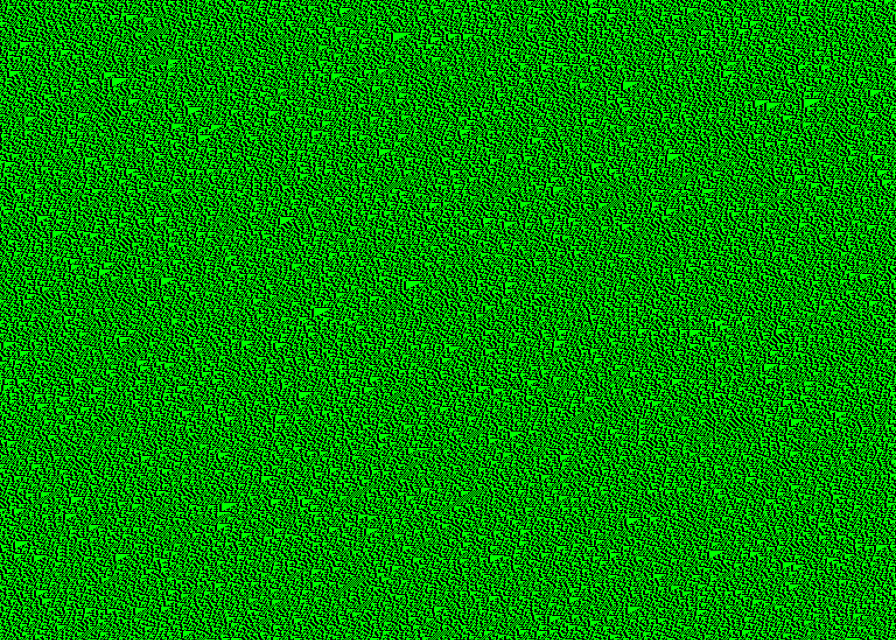
Reproduce this pattern procedurally as a Shadertoy shader.

```glsl
// A field of small green right triangles grown by a sheared one-dimensional cellular automaton.

const float CELLS_ACROSS = 768.0; // automaton cells along the canvas width
const int BAND_ROWS = 55;         // rows grown from one random seed row
const int MAX_FOOTPRINT = 4;      // most cells one pixel may span
const float GAIN = 1.2;           // brightens the partly covered pixels
const vec3 BLACK = vec3(0.0);
const vec3 GREEN = vec3(0.0, 1.0, 0.0);

uint hash(uint x) {
    x ^= x >> 16u;
    x *= 0x7feb352du;
    x ^= x >> 15u;
    x *= 0x846ca68bu;
    return x ^ (x >> 16u);
}

// 32 random cells of a seed row
uint seedWord(int word, int band) {
    return hash(uint(word) + hash(uint(band) + 77u));
}

// 128 random cells that begin at the given column
uvec4 seedCells(int column, int band) {
    int word = column >> 5;
    uint offset = uint(column & 31);
    uvec4 low, high;
    for (int i = 0; i < 4; i++) {
        low[i] = seedWord(word + i, band);
        high[i] = seedWord(word + i + 1, band);
    }
    return (low >> offset) | ((high << 1u) << (31u - offset));
}

// Moves all cells towards the first bit, carrying between words
uvec4 shiftCells(uvec4 cells, uint n) {
    uvec4 next = uvec4(cells.yzw, 0u);
    return (cells >> n) | (next << (32u - n));
}

// A cell copies its second right neighbour, flipped when it or its first
// right neighbour is alive. Random rows stay random, so seeds need no settling.
uvec4 grow(uvec4 cells) {
    return shiftCells(cells, 2u) ^ (cells | shiftCells(cells, 1u));
}

// Share of the span [start, start + size] that lies in a unit cell
float overlap(float cell, float start, float size) {
    return max(min(cell + 1.0, start + size) - max(cell, start), 0.0) / size;
}

// Share of live cells along one row of the pixel footprint
float liveShare(uint cells, float start, float size) {
    float share = 0.0;
    for (int i = 0; i <= MAX_FOOTPRINT; i++) {
        float alive = float((cells >> uint(i)) & 1u);
        share += alive * overlap(float(i), start, size);
    }
    return share;
}

// Area average of the automaton over a square footprint
float automaton(vec2 corner, float size) {
    ivec2 first = ivec2(floor(corner));
    vec2 start = corner - vec2(first);
    int band = first.y / BAND_ROWS;
    int age = first.y - band * BAND_ROWS;

    uvec4 cells = seedCells(first.x, band);
    for (int i = 0; i < age; i++) cells = grow(cells);

    float share = 0.0;
    for (int row = 0; row <= MAX_FOOTPRINT; row++) {
        share += liveShare(cells.x, start.x, size) * overlap(float(row), start.y, size);
        cells = grow(cells);
    }
    return share;
}

void mainImage(out vec4 fragColor, in vec2 fragCoord) {
    // Cell coordinates, with rows running downwards
    float cellsPerPixel = CELLS_ACROSS / iResolution.x;
    float footprint = min(cellsPerPixel, float(MAX_FOOTPRINT));
    vec2 position = vec2(fragCoord.x, iResolution.y - fragCoord.y) * cellsPerPixel;

    // Keep coordinates positive beyond the canvas border
    vec2 corner = position + float(BAND_ROWS) - 0.5 * footprint;
    float light = min(GAIN * (1.0 - automaton(corner, footprint)), 1.0);
    fragColor = vec4(mix(BLACK, GREEN, light), 1.0);
}
```
